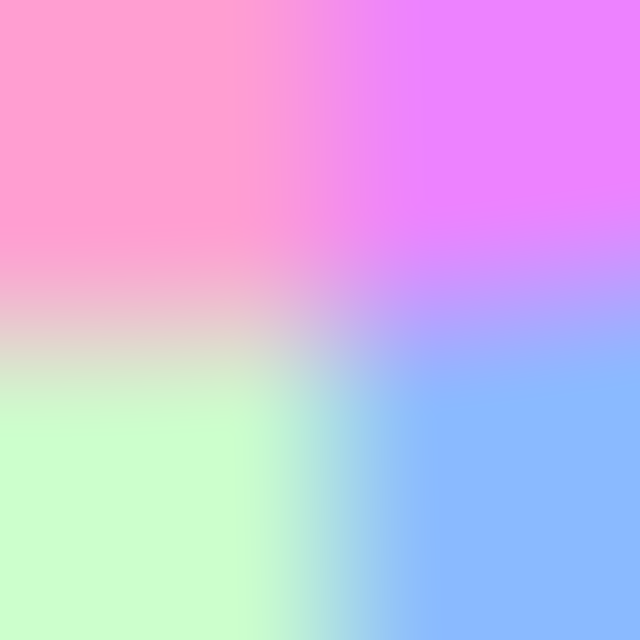
Write a WebGL 2 fragment shader that draws this background.

```glsl
#version 300 es
precision highp float;

uniform vec2 u_resolution;
out vec4 fragColor;

// Corner colours
const vec3 PINK   = vec3(1.00, 0.62, 0.82);
const vec3 VIOLET = vec3(0.93, 0.51, 1.00);
const vec3 MINT   = vec3(0.80, 1.00, 0.80);
const vec3 BLUE   = vec3(0.54, 0.73, 1.00);

// Seams between the colour fields, in canvas units
const float SEAM_X_BOTTOM = 0.530;
const float SEAM_X_TOP    = 0.508;
const float SEAM_Y_LEFT   = 0.480;
const float SEAM_Y_RISE   = 0.078;
const float BLEND_X       = 0.175;
const float BLEND_Y       = 0.178;

// Soft step centred on a seam
float softSeam(float position, float seam, float halfWidth) {
    return smoothstep(seam - halfWidth, seam + halfWidth, position);
}

void main() {
    vec2 uv = gl_FragCoord.xy / u_resolution;

    // The upright seam leans slightly, the level seam bends up to the right
    float seamX = mix(SEAM_X_BOTTOM, SEAM_X_TOP, uv.y);
    float seamY = SEAM_Y_LEFT + SEAM_Y_RISE * uv.x * uv.x;

    float toRight = softSeam(uv.x, seamX, BLEND_X);
    float toTop = softSeam(uv.y, seamY, BLEND_Y);

    // Bilinear blend of the four fields
    vec3 lower = mix(MINT, BLUE, toRight);
    vec3 upper = mix(PINK, VIOLET, toRight);
    fragColor = vec4(mix(lower, upper, toTop), 1.0);
}
```
